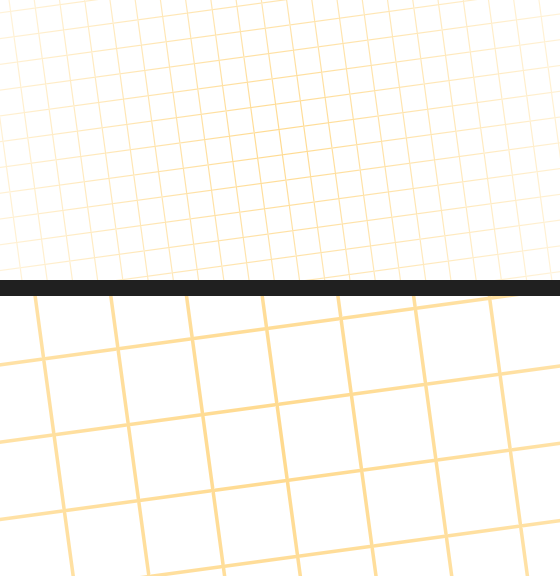
Top, the full canvas; bottom, a detail of the centre.
This pattern is drawn by a Shadertoy shader. Its source:

```glsl
// Tilted grid of thin golden lines on white, fading away from the centre.

// All lengths are fractions of the canvas height.
const float TILT = 0.1352;
const vec2 CELL_SIZE = vec2(0.0893, 0.0912);
const vec2 GRID_ORIGIN = vec2(-0.0036, 0.0375);
const float LINE_WIDTH = 0.0042;
const float FADE_RATE = 0.6;
const vec3 PAPER = vec3(1.0);
const vec3 GOLD = vec3(1.0, 0.855, 0.56);

// Coordinates of p along axes turned counterclockwise by angle.
vec2 toTilted(vec2 p, float angle) {
    vec2 axis = vec2(cos(angle), sin(angle));
    return vec2(dot(p, axis), dot(p, vec2(-axis.y, axis.x)));
}

// Distance on each axis to the nearest grid line.
vec2 gridDistance(vec2 p, vec2 cell) {
    return abs(fract(p / cell + 0.5) - 0.5) * cell;
}

// Smooth-edged coverage of a line of the given width.
float lineCoverage(float dist, float width, float pixel) {
    return clamp((0.5 * width - dist) / pixel + 0.5, 0.0, 1.0);
}

// Strength falling linearly with distance from the centre.
float radialFade(vec2 p, float rate) {
    return max(1.0 - rate * length(p), 0.0);
}

void mainImage(out vec4 fragColor, in vec2 fragCoord) {
    float pixel = 1.0 / iResolution.y;
    vec2 p = (fragCoord - 0.5 * iResolution.xy) * pixel;

    // Two families of parallel lines
    vec2 dist = gridDistance(toTilted(p - GRID_ORIGIN, TILT), CELL_SIZE);
    float ink = lineCoverage(min(dist.x, dist.y), LINE_WIDTH, pixel);

    // Pale ink towards the edges
    vec3 color = mix(PAPER, GOLD, ink * radialFade(p, FADE_RATE));
    fragColor = vec4(color, 1.0);
}
```
